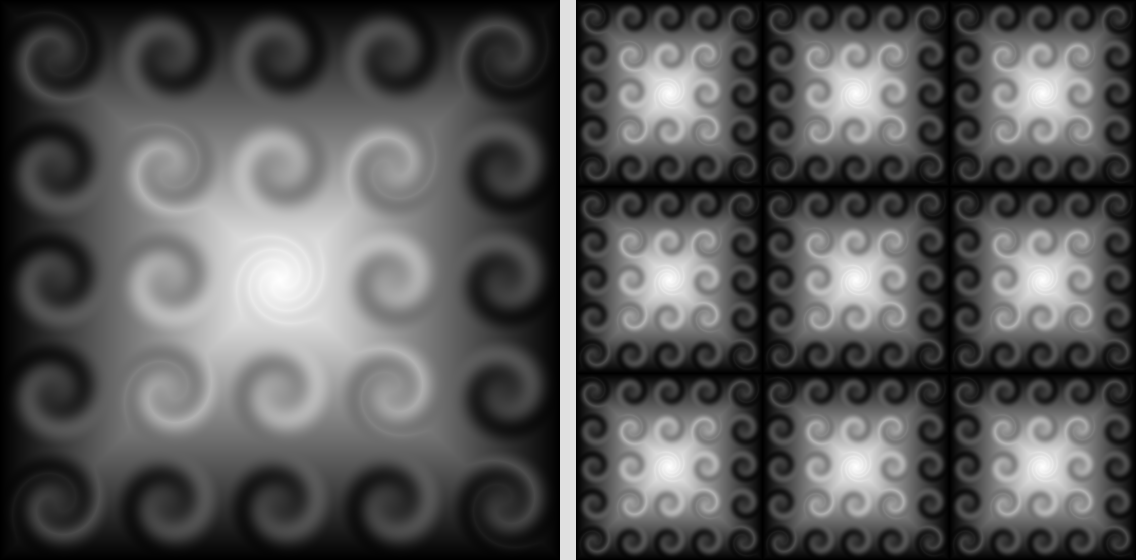
Left: one tile. Right: repeated 3 by 3.
A three.js fragment shader for this pattern:

```glsl
// A square pyramid of grey, black at the rim and white in the middle,
// stirred by a 5 by 5 grid of clockwise whirls. Each whirl rotates the
// lookup point about its cell centre, then the ramp is read at that point.

varying vec2 vUv;

const float WHIRLS = 5.0;        // whirls across and down
const float TWIST = 5.2;         // turn at the centre of a whirl, in radians
const float WHIRL_RADIUS = 0.5;  // reach of a whirl, in cells
const vec3 RIM_COLOUR = vec3(0.0);
const vec3 PEAK_COLOUR = vec3(1.0);

vec2 rotate(vec2 p, float angle) {
  float c = cos(angle);
  float s = sin(angle);
  return vec2(c * p.x - s * p.y, s * p.x + c * p.y);
}

// Turn each cell about its centre, easing to no turn at the cell border.
vec2 whirl(vec2 uv) {
  vec2 grid = uv * WHIRLS;
  vec2 centre = floor(grid) + 0.5;
  vec2 offset = grid - centre;
  float falloff = 1.0 - smoothstep(0.0, WHIRL_RADIUS, length(offset));
  return (centre + rotate(offset, TWIST * falloff)) / WHIRLS;
}

// Height of the pyramid: 0 on the rim, 1 at the middle.
float pyramid(vec2 uv) {
  vec2 fromMiddle = abs(uv - 0.5) * 2.0;
  return 1.0 - max(fromMiddle.x, fromMiddle.y);
}

void main() {
  float height = clamp(pyramid(whirl(vUv)), 0.0, 1.0);
  gl_FragColor = vec4(mix(RIM_COLOUR, PEAK_COLOUR, height), 1.0);
}
```
